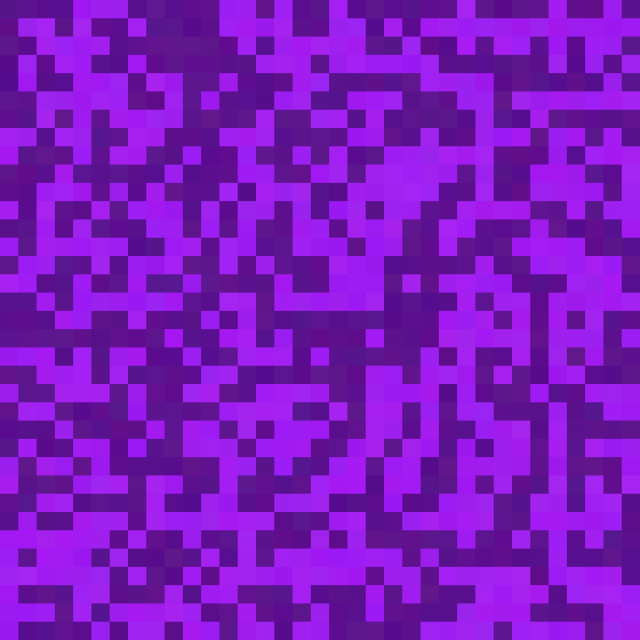
Write a Shadertoy shader that draws this texture.

```glsl
// A mosaic of square tiles, each randomly bright or dark violet with a slight tint.
// An integer hash picks the tile colour; the four nearest tiles are blended over
// one pixel, so the straight edges stay sharp and smooth at any size.

#define TILES 35.0
#define BRIGHT_SHARE 0.505
#define BRIGHT_VIOLET vec3(0.628, 0.118, 0.941)
#define DARK_VIOLET vec3(0.358, 0.068, 0.553)
#define BRIGHT_TINT vec3(0.026, 0.026, 0.016)
#define DARK_TINT vec3(0.026, 0.026, 0.014)

// Three-dimensional integer hash, mapped to 0..1
vec3 hash3(ivec2 cell) {
    uvec3 v = uvec3(uvec2(cell + 64), 17u);
    v = v * 1664525u + 1013904223u;
    v += v.yzx * v.zxy;
    v ^= v >> 16u;
    v += v.yzx * v.zxy;
    return vec3(v >> 8u) / 16777216.0;
}

// Flat colour of one tile
vec3 tileColor(ivec2 cell) {
    bool bright = hash3(cell).x < BRIGHT_SHARE;
    vec3 tint = 2.0 * hash3(cell + 256) - 1.0;
    return bright ? BRIGHT_VIOLET + BRIGHT_TINT * tint
                  : DARK_VIOLET + DARK_TINT * tint;
}

void mainImage(out vec4 fragColor, in vec2 fragCoord) {
    vec2 p = fragCoord / iResolution.y * TILES;
    float pixel = TILES / iResolution.y;

    // Coverage of the right and upper neighbours within this pixel
    vec2 corner = floor(p - 0.5);
    vec2 cover = clamp((p - corner - 1.0) / pixel + 0.5, 0.0, 1.0);
    ivec2 cell = ivec2(corner);

    vec3 lower = mix(tileColor(cell), tileColor(cell + ivec2(1, 0)), cover.x);
    vec3 upper = mix(tileColor(cell + ivec2(0, 1)), tileColor(cell + 1), cover.x);
    fragColor = vec4(mix(lower, upper, cover.y), 1.0);
}
```
